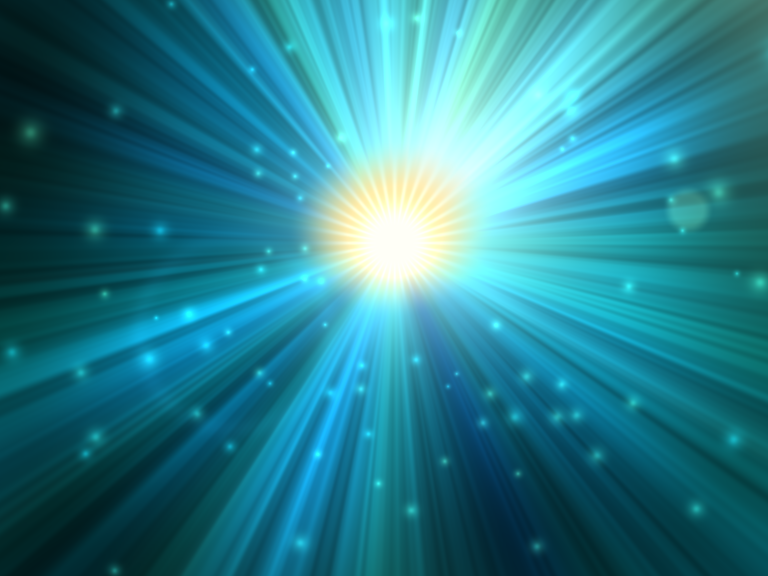
Reproduce this background procedurally as a Shadertoy shader.

```glsl
// A glowing sun throws teal and blue light shafts over a dark backdrop.
// Shafts are wrapped noise around the sun, tinted by direction; a warm
// halo, a white core and hash-scattered sparks are layered on top.

const float TAU = 6.2831853;
const int SECTORS = 16;

// Shaft tints, counterclockwise from the right
const vec3 SHAFT_TINTS[SECTORS] = vec3[SECTORS](
    vec3(.06, .50, .56), vec3(.12, .66, .80), vec3(.33, .78, .78), vec3(.34, .77, .79),
    vec3(.24, .65, .67), vec3(.17, .61, .68), vec3(.03, .41, .53), vec3(.03, .35, .46),
    vec3(.01, .28, .35), vec3(.03, .54, .72), vec3(.01, .34, .45), vec3(.07, .57, .71),
    vec3(.08, .52, .62), vec3(.01, .25, .37), vec3(.02, .40, .52), vec3(.05, .60, .75));

float hash(float n) {
    return fract(sin(n * 127.1 + 3.7) * 4375.85);
}

// Smooth noise that closes on itself after one turn
float ringNoise(float turn, float count, float seed) {
    float x = turn * count;
    float cell = floor(x);
    float a = hash(mod(cell, count) + seed);
    float b = hash(mod(cell + 1.0, count) + seed);
    return mix(a, b, smoothstep(0.0, 1.0, x - cell));
}

vec3 shaftTint(float turn) {
    float x = turn * float(SECTORS);
    int i = int(floor(x)) % SECTORS;
    return mix(SHAFT_TINTS[i], SHAFT_TINTS[(i + 1) % SECTORS], smoothstep(0.0, 1.0, fract(x)));
}

float softSpot(vec2 d, float size) {
    return exp(-dot(d, d) / (size * size));
}

// Medium to very fine streaks, centred on 1
float shaftLight(float turn, float radius) {
    float broad = ringNoise(turn, 47.0, 11.0) - 0.5;
    float medium = ringNoise(turn, 101.0, 57.0) - 0.5;
    float fine = ringNoise(turn, 210.0, 201.0) - 0.5;
    float hair = ringNoise(turn, 430.0, 701.0) - 0.5;
    float reach = smoothstep(0.06, 0.3, radius);
    float far = smoothstep(0.15, 0.45, radius);
    return 1.0 + reach * (0.20 * broad + 0.34 * medium + 0.34 * fine) + 0.24 * far * hair;
}

vec3 lightShafts(float turn, float radius) {
    vec3 color = shaftTint(turn) * shaftLight(turn, radius);
    float hue = ringNoise(turn, 43.0, 333.0) - 0.5;
    float far = smoothstep(0.35, 0.75, radius);
    color *= 1.0 + hue * vec3(0.1, 0.05, -0.25);
    // A few narrow bright blades
    float blade = pow(ringNoise(turn, 97.0, 431.0), 7.0);
    color += vec3(0.05, 0.16, 0.18) * blade * smoothstep(0.1, 0.25, radius);
    // Shafts grow darker and greener with distance
    return color * mix(vec3(1.0), vec3(0.6, 0.64, 0.54), far);
}

// Round sparks around the sun, larger and softer further out
vec3 sparks(vec2 d) {
    vec3 light = vec3(0.0);
    for (int i = 0; i < 90; i++) {
        float n = float(i) * 1.37;
        float distanceOut = 0.14 + 0.62 * hash(n + 5.0);
        float angle = TAU * hash(n + 91.0);
        vec2 offset = d - distanceOut * vec2(cos(angle), sin(angle));
        float size = mix(0.004, 0.025, distanceOut * hash(n + 173.0) * 1.5);
        vec3 tint = mix(vec3(0.06, 0.55, 0.62), vec3(0.25, 0.62, 0.45), hash(n + 251.0));
        float glow = 0.38 * softSpot(offset, size) + 0.24 * softSpot(offset, size * 0.4);
        light += tint * glow;
    }
    return light;
}

// Faint lens ring and pale disc
vec3 lensGhosts(vec2 p, float aspect) {
    float ringDistance = length(p - vec2(0.305 * aspect, 0.42)) - 0.165;
    float ring = exp(-pow(ringDistance / 0.018, 2.0));
    float discDistance = length(p - vec2(0.896 * aspect, 0.635));
    float disc = 1.0 - smoothstep(0.024, 0.045, discDistance);
    return vec3(0.01, 0.035, 0.05) * ring + vec3(0.13, 0.17, 0.11) * disc;
}

void mainImage(out vec4 fragColor, in vec2 fragCoord) {
    float aspect = iResolution.x / iResolution.y;
    vec2 uv = fragCoord / iResolution.xy;
    vec2 p = vec2(uv.x * aspect, uv.y);
    vec2 d = p - vec2(0.514 * aspect, 0.578);
    float radius = length(d);
    float turn = fract(atan(d.y, d.x) / TAU + 1.0);

    // Shafts, dark upper left and olive haze at the right
    vec3 color = lightShafts(turn, radius);
    color *= 1.0 - vec3(0.6, 0.5, 0.55) * softSpot(p - vec2(0.0, 0.76), 0.27);
    color *= 1.0 - 0.35 * softSpot(p - vec2(0.0, 0.98), 0.22);
    color *= 1.0 - 0.35 * softSpot(p - vec2(0.06, 0.0), 0.25);
    color *= 1.0 - 0.40 * softSpot(p - vec2(0.88, 0.10), 0.20);
    float haze = smoothstep(0.80, 1.03, uv.x) * smoothstep(0.25, 0.8, uv.y);
    color = mix(color, mix(vec3(0.05, 0.22, 0.21), vec3(0.36, 0.52, 0.44), uv.y * uv.y), 0.65 * haze);

    // Cyan bloom, paler toward the upper right
    color += vec3(0.03, 0.14, 0.17) * softSpot(d, 0.36);
    color += vec3(0.36, 0.32, 0.30) * softSpot(d, 0.18);
    color += vec3(0.22, 0.16, 0.11) * softSpot(d - vec2(0.17, 0.06), 0.20);
    color += vec3(0.18, 0.08, 0.03) * softSpot(d - vec2(0.06, 0.17), 0.20);
    color += lensGhosts(p, aspect) + sparks(d);

    // Warm halo with even spikes
    float spikes = pow(0.5 + 0.5 * cos(turn * TAU * 36.0), 2.0);
    float haloRadius = length((d - vec2(-0.005, 0.025)) * vec2(0.9, 1.05));
    float halo = 1.0 - smoothstep(0.06, 0.165, haloRadius);
    vec3 warm = mix(vec3(1.0, 0.87, 0.55), vec3(1.0, 0.95, 0.74), spikes);
    color = mix(min(color, 1.0), warm, 0.92 * halo);

    // White core
    color += vec3(0.25, 0.30, 0.42) * softSpot(d, 0.07);
    color = mix(color, vec3(1.0, 1.0, 0.97), 1.0 - smoothstep(0.03, 0.072, radius));
    fragColor = vec4(clamp(color, 0.0, 1.0), 1.0);
}
```
